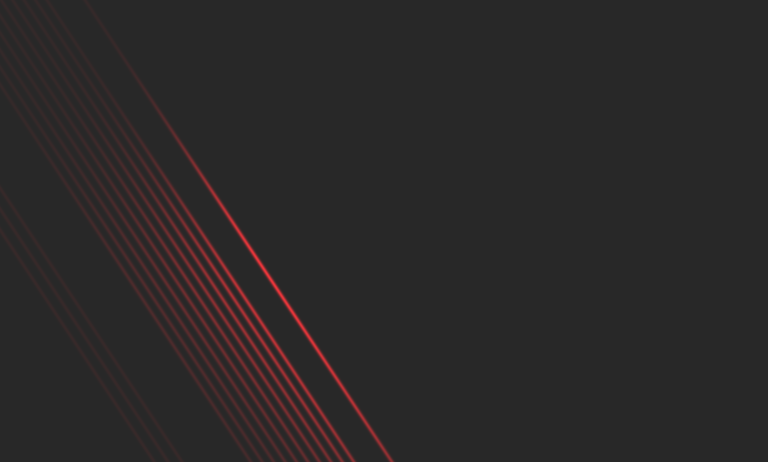
A Shadertoy shader for this background:

```glsl
// Slanted glowing red lines in two bundles and one bright ray on charcoal.

const vec3 CHARCOAL = vec3(0.157, 0.157, 0.157);
const vec3 RED = vec3(0.93, 0.21, 0.23);

// Lengths are in canvas heights; feet are where lines meet the bottom edge.
const float SLANT = 0.6645;        // leftward shift per unit of height
const float LINE_WIDTH = 0.0041;
const float FAINT = 0.06;          // light left at the far ends

const float RAY_FOOT = 0.8485;
const float RAY_PEAK = 0.41;

const int BUNDLE_COUNT = 10;
const float BUNDLE_FIRST = 0.543;
const float BUNDLE_LAST = 0.766;
const float BUNDLE_PEAK = 0.34;

const int FAR_COUNT = 3;
const float FAR_FIRST = 0.334;
const float FAR_STEP = 0.030;
const float FAR_STRENGTH = 0.075;

const float FADE_UP = 0.25;
const float FADE_DOWN = 0.48;

// Soft profile across a slanted line, never thinner than a pixel.
float lineProfile(float foot, float lineFoot) {
    float dist = (foot - lineFoot) * inversesqrt(1.0 + SLANT * SLANT);
    float width = max(LINE_WIDTH, 0.8 / iResolution.y);
    return exp(-dist * dist / (width * width));
}

// Light along a line: a quick fade upward and a slow one downward.
float lightAlong(float y, float peak, float strength) {
    float d = (y - peak) / (y > peak ? FADE_UP : FADE_DOWN);
    return mix(FAINT, strength, exp(-d * d));
}

void mainImage(out vec4 fragColor, in vec2 fragCoord) {
    vec2 p = fragCoord / iResolution.y;
    float foot = p.x + SLANT * p.y;

    // Single bright ray
    float light = lineProfile(foot, RAY_FOOT) * lightAlong(p.y, RAY_PEAK, 1.0);

    // Main bundle, brighter toward the right
    for (int i = 0; i < BUNDLE_COUNT; i++) {
        float t = float(i) / float(BUNDLE_COUNT - 1);
        float strength = mix(0.19, 0.76, t * sqrt(t));
        light += lineProfile(foot, mix(BUNDLE_FIRST, BUNDLE_LAST, t))
               * lightAlong(p.y, BUNDLE_PEAK, strength);
    }

    // Faint bundle in the lower left corner
    for (int i = 0; i < FAR_COUNT; i++) {
        light += FAR_STRENGTH * lineProfile(foot, FAR_FIRST + FAR_STEP * float(i));
    }

    fragColor = vec4(mix(CHARCOAL, RED, min(light, 1.0)), 1.0);
}
```
